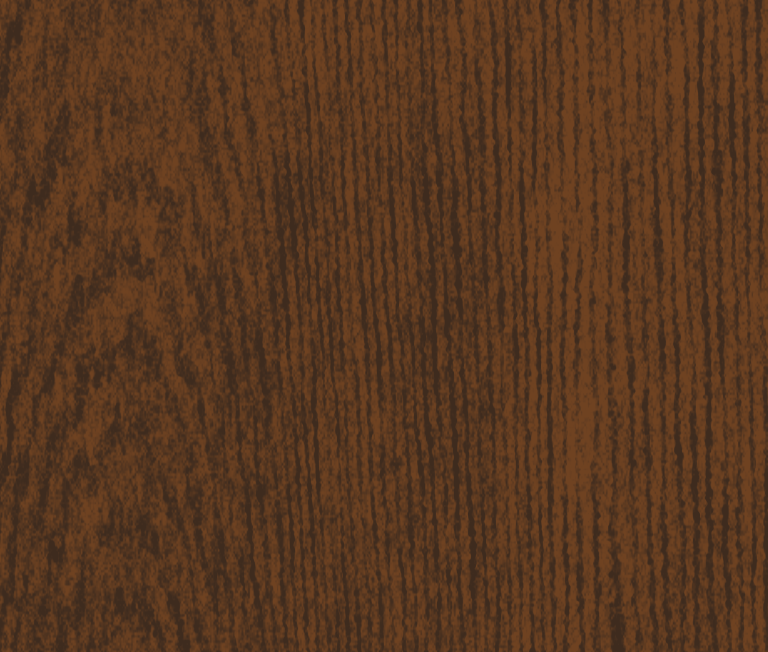
Write a Shadertoy shader that draws this texture.

```glsl
// Dark stained oak veneer: cathedral arches at the left run into upright grain lines.
// One ring coordinate bends from parabolas into straight lines; its cosine gives the
// grain, and stretched value noise frays, stipples and clouds the dark stain.

const vec3 LIGHT_WOOD = vec3(0.435, 0.259, 0.130);
const vec3 DARK_STAIN = vec3(0.242, 0.169, 0.119);

const float ARCH_AXIS = 0.19;       // x of the arch centre, in canvas heights
const float ARCH_SPACING = 0.13;    // height between arch tips
const float ARCH_REACH = 0.25;      // distance where arches become straight
const float ARCH_FADE = 0.28;       // distance over which the lines turn upright
const float LINES_PER_HEIGHT = 54.0;
const float BOLD_START = 0.84;      // x where lines get wider apart
const float BOLD_THINNING = 11.0;   // lines per height lost there

const float BASE_STAIN = 0.20;
const float LINE_STAIN = 0.72;
const float GRIT_STAIN = 1.05;
const float STREAK_STAIN = 0.48;
const float CLOUD_STAIN = 0.26;
const vec2 STAIN_RANGE = vec2(-0.15, 0.98);  // stain levels of bare and full colour

float hash(vec2 cell) {
    uvec2 q = uvec2(ivec2(cell)) * uvec2(1597334673u, 3812015801u);
    uint n = (q.x ^ q.y) * 1597334673u;
    n = (n ^ (n >> 15)) * 2246822519u;
    n ^= n >> 13;
    return float(n >> 8) / 16777216.0;
}

float noise(vec2 p) {
    vec2 i = floor(p);
    vec2 f = fract(p);
    f = f * f * (3.0 - 2.0 * f);
    float low = mix(hash(i), hash(i + vec2(1, 0)), f.x);
    float high = mix(hash(i + vec2(0, 1)), hash(i + vec2(1, 1)), f.x);
    return mix(low, high, f.y);
}

// Closeness to the arch axis: 1 on it, fading to 0 in the straight grain.
float archWeight(float x) {
    float d = (x - ARCH_AXIS) / ARCH_FADE;
    return 1.0 / (1.0 + d * d);
}

// Ring number: whole steps are one grain line apart.
float ringCoordinate(vec2 p) {
    float d = abs(p.x - ARCH_AXIS);
    d *= p.x < ARCH_AXIS ? 0.85 : 1.0;
    float curved = min(d, ARCH_REACH);
    float across = LINES_PER_HEIGHT * (0.5 * curved * curved / ARCH_REACH + d - curved);
    float along = (p.y - 0.5) * archWeight(p.x) / ARCH_SPACING;
    return across + along - BOLD_THINNING * max(p.x - BOLD_START, 0.0);
}

// Slow spacing changes, small wobbles, and frayed fibres near the arches.
float ringWarp(vec2 p, float arch) {
    float spacing = 1.5 * (1.0 - 0.6 * arch) * noise(p * vec2(9.0, 1.1) + 31.0);
    float wobble = 0.32 * (noise(p * vec2(45.0, 11.0) + 57.0) - 0.5);
    float jitter = 0.26 * (noise(p * vec2(140.0, 110.0) + 83.0) - 0.5);
    float fray = 0.42 * (noise(p * vec2(100.0, 16.0) + 11.0) - 0.5);
    return spacing + wobble + jitter + fray * arch;
}

// Grain lines that swell, break and fade along their length.
float grainLines(vec2 p, float arch) {
    float ring = ringCoordinate(p) + ringWarp(p, arch);
    float wave = 0.5 + 0.5 * cos(6.2832 * ring);
    float swell = noise(p * vec2(50.0, 6.0) + 101.0);
    float line = smoothstep(0.62 - 0.3 * swell, 1.0, wave);
    float breaks = noise(p * vec2(70.0, 26.0) + 131.0);
    float strength = 0.35 + 0.75 * swell + 0.4 * (breaks - 0.5);
    float nearAxis = 1.0 - smoothstep(0.06, 0.2, abs(p.x - ARCH_AXIS));
    strength *= 1.0 - 0.5 * nearAxis * smoothstep(0.74, 0.85, p.y);
    return line * strength;
}

// Fine stipple, slightly drawn out along the grain.
float grit(vec2 p) {
    float coarse = noise(p * vec2(215.0, 115.0) + 17.0);
    float fine = noise(p * vec2(390.0, 250.0) + 43.0);
    return 0.5 * coarse + 0.5 * fine - 0.5;
}

// Upright pores and short fibre streaks.
float streaks(vec2 p) {
    float pores = noise(p * vec2(150.0, 24.0) + 71.0);
    float fibres = noise(p * vec2(80.0, 11.0) + 29.0);
    return 0.6 * pores + 0.4 * fibres - 0.5;
}

// Broad clouds of darker and paler stain, with one dark and one pale band.
float clouds(vec2 p) {
    float cloud = 0.7 * (noise(p * vec2(7.0, 3.0) + 5.0) - 0.5);
    cloud += 0.6 * (noise(p * vec2(26.0, 9.0) + 91.0) - 0.5);
    float darkBand = 1.0 - smoothstep(0.0, 0.08, abs(p.x - 0.65));
    float paleBand = 1.0 - smoothstep(0.02, 0.11, abs(p.x - 0.88));
    float darkFoot = archWeight(p.x) * (1.0 - smoothstep(0.0, 0.45, p.y));
    return cloud + 0.2 * darkBand - 0.35 * paleBand + 0.25 * darkFoot;
}

void mainImage(out vec4 fragColor, in vec2 fragCoord) {
    vec2 p = fragCoord / iResolution.y;
    float bold = smoothstep(BOLD_START - 0.05, BOLD_START + 0.05, p.x);
    float arch = smoothstep(0.4, 0.85, archWeight(p.x));

    float stain = BASE_STAIN + 0.05 * arch - 0.05 * bold;
    stain += LINE_STAIN * (1.0 - 0.25 * arch + 0.1 * bold) * grainLines(p, arch);
    stain += GRIT_STAIN * grit(p);
    stain += STREAK_STAIN * (1.0 + 0.3 * arch) * streaks(p);
    stain += CLOUD_STAIN * clouds(p);

    float ink = smoothstep(STAIN_RANGE.x, STAIN_RANGE.y, stain);
    fragColor = vec4(mix(LIGHT_WOOD, DARK_STAIN, ink), 1.0);
}
```
